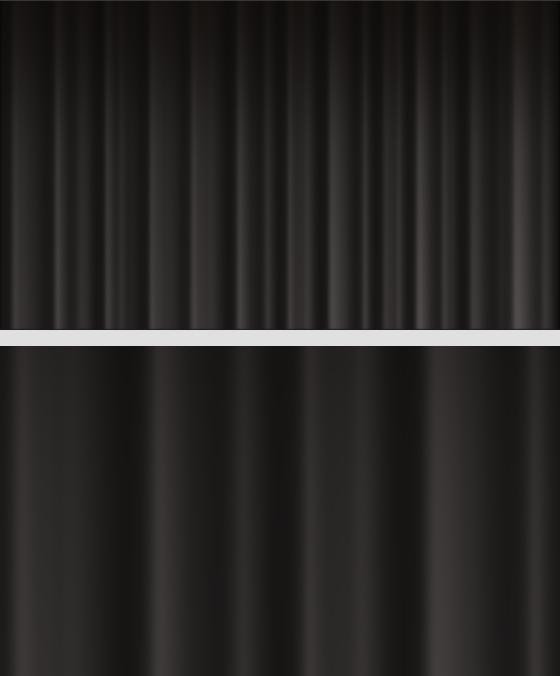
Top: the whole. Bottom: its middle third, enlarged.
Write a WebGL 1 fragment shader that draws this texture.

```glsl
precision highp float;
// A dark pleated curtain: broad folds alternate with faint ones, jittered and
// laid over one another from left to right. Each has a steep lit left flank,
// a soft falloff and a dark hollow; light fades into warm black at the top.

uniform vec2 u_resolution;

const int FOLD_COUNT = 24;
const float FOLD_JITTER = 0.75;     // in fold spacings
const float FOLD_OFFSET = 0.10;
const float FLANK_WIDTH = 0.22;
const float HOLLOW_WIDTH = 0.30;
const float HOLLOW_DEPTH = 0.85;
const float FAINT_FOLD = 0.50;      // strength of every second fold
const float RIDGE_WIDTH = 0.13;     // thin highlight on the flank
const float RIDGE_LIGHT = 0.16;
const float PLEAT_FREQUENCY = 110.0; // fine pleats across the canvas
const float PLEAT_AMOUNT = 0.10;
const float CLOTH_LEVEL = 0.25;     // light between the folds
const float TOP_LIGHT = 0.36;       // light left at the top edge
const float FADE_POWER = 1.3;
const float DARK_START = 0.50;      // height where the warm black begins
const float DARK_AMOUNT = 0.70;
const float TOP_LINE = 0.0022;      // edge lines, in canvas heights
const float BOTTOM_LINE = 0.004;

const vec3 SHADOW_COLOR = vec3(0.074, 0.070, 0.067);
const vec3 SHEEN_COLOR = vec3(0.315, 0.297, 0.293);
const vec3 WARM_BLACK = vec3(0.056, 0.042, 0.034);
const vec3 TOP_LINE_COLOR = vec3(0.25, 0.24, 0.24);
const vec3 BOTTOM_LINE_COLOR = vec3(0.110, 0.085, 0.108);

float hash(float n) {
    n = fract(n * 0.1031 + 0.137);
    n *= n + 33.33;
    n *= n + n;
    return fract(n);
}

float valueNoise(float x) {
    float cell = floor(x);
    float t = fract(x);
    return mix(hash(cell), hash(cell + 1.0), t * t * (3.0 - 2.0 * t));
}

// Light on the cloth at a horizontal position from 0 to 1
float foldLight(float x) {
    float sheen = 0.0;
    float hollow = 0.0;
    for (int i = -2; i <= FOLD_COUNT; i++) {
        float id = float(i);
        float jitter = FOLD_JITTER * (hash(id + 11.0) - 0.5);
        float d = x * float(FOLD_COUNT) - id - FOLD_OFFSET - jitter;
        float rank = mix(1.0, FAINT_FOLD, mod(id, 2.0));
        float width = mix(0.6, 1.5, hash(id + 47.0));
        float strength = rank * mix(0.42, 0.82, hash(id + 83.0));

        // Each fold covers the tail of the one before it
        float cover = smoothstep(-0.5 * FLANK_WIDTH, FLANK_WIDTH, d);
        float falloff = 1.0 - smoothstep(0.12, width, d);
        float ridge = exp(-pow(abs(d - FLANK_WIDTH) / RIDGE_WIDTH, 2.0));
        float foldSheen = strength * falloff
                        + RIDGE_LIGHT * hash(id + 151.0) * ridge;
        sheen = mix(sheen, foldSheen, cover);

        // Hollow beside the flank, deepest at the broad folds
        float h = (d + 0.26) / HOLLOW_WIDTH;
        float depth = rank * mix(0.4, 1.0, hash(id + 131.0));
        hollow = max(hollow, depth * exp(-h * h));
    }
    float pleats = valueNoise(x * PLEAT_FREQUENCY) - 0.5;
    float light = CLOTH_LEVEL + sheen + PLEAT_AMOUNT * pleats;
    return clamp(light * (1.0 - HOLLOW_DEPTH * hollow), 0.0, 1.0);
}

void main() {
    vec2 uv = gl_FragCoord.xy / u_resolution;
    float pixel = 1.0 / u_resolution.y;

    // Cloth, lit from below
    float light = foldLight(uv.x);
    float fade = mix(1.0, TOP_LIGHT, pow(uv.y, FADE_POWER));
    vec3 color = mix(SHADOW_COLOR, SHEEN_COLOR, light * fade);

    // Warm darkness at the top
    float dark = smoothstep(DARK_START, 1.1, uv.y);
    color = mix(color, WARM_BLACK * (0.8 + 0.6 * light), DARK_AMOUNT * dark);

    // Slight shading at the left and right borders
    float border = min(uv.x, 1.0 - uv.x);
    color *= mix(0.6, 1.0, smoothstep(0.0, 0.006, border));

    // Thin lines along the top and bottom edges
    float topLine = smoothstep(-0.5, 0.5, (uv.y - 1.0 + TOP_LINE) / pixel);
    float bottomLine = smoothstep(-0.5, 0.5, (BOTTOM_LINE - uv.y) / pixel);
    color = mix(color, TOP_LINE_COLOR, topLine);
    color = mix(color, BOTTOM_LINE_COLOR, 0.7 * bottomLine);

    gl_FragColor = vec4(color, 1.0);
}
```
